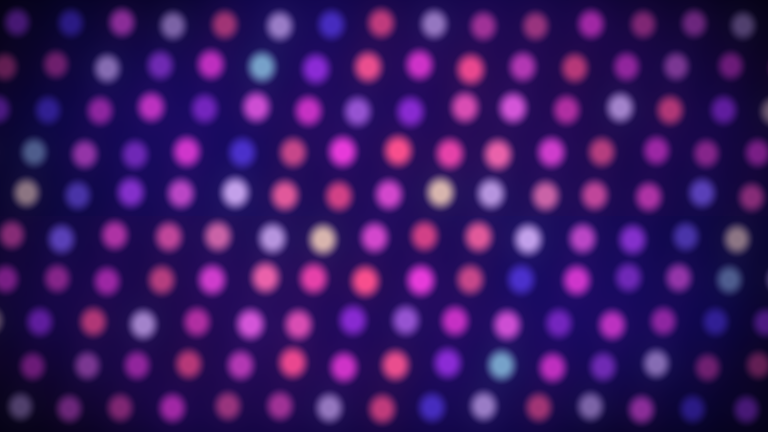
A WebGL 1 fragment shader for this pattern:

```glsl
precision highp float;
// Soft out-of-focus lights in a sheared lattice on deep navy, with half-turn symmetry.

uniform vec2 u_resolution;

// Lengths are in canvas heights, measured from the centre with y pointing down.
const vec2 PITCH = vec2(0.1201, 0.0986);
const float ROWS = 10.0;
const float ROW_SHEAR = -0.0257;
const float ROW_STAGGER = 0.0044;
const vec2 LATTICE_CENTRE = vec2(-0.0052, 0.0);
const vec2 JITTER = vec2(0.0055, 0.0060);
const float DOT_CORE = 0.010;
const float DOT_EDGE = 0.047;
const float DOT_ASPECT = 0.92;
const float GLOW_RADIUS = 0.052;
const float GLOW_STRENGTH = 0.10;
const vec2 WARM_CENTRE = vec2(0.25, -0.28);

const vec3 NAVY_BRIGHT = vec3(0.065, 0.035, 0.40);
const vec3 NAVY_DARK = vec3(0.025, 0.010, 0.18);
const vec3 PLUM = vec3(0.14, 0.02, 0.27);
const vec3 MAGENTA = vec3(0.92, 0.22, 0.86);
const vec3 ROSE = vec3(0.98, 0.30, 0.55);
const vec3 VIOLET = vec3(0.60, 0.18, 0.90);
const vec3 INDIGO = vec3(0.30, 0.18, 0.92);
const vec3 LAVENDER = vec3(0.80, 0.66, 0.95);
const vec3 TEAL = vec3(0.42, 0.74, 0.82);
const vec3 CREAM = vec3(0.92, 0.78, 0.70);

float hash(vec2 p, float seed) {
  return fract(sin(dot(p, vec2(127.1, 311.7)) + seed * 74.7) * 4375.85);
}

float valueNoise(vec2 p) {
  vec2 cell = floor(p);
  vec2 f = fract(p);
  f = f * f * (3.0 - 2.0 * f);
  float top = mix(hash(cell, 0.0), hash(cell + vec2(1.0, 0.0), 0.0), f.x);
  float bottom = mix(hash(cell + vec2(0.0, 1.0), 0.0), hash(cell + 1.0, 0.0), f.x);
  return mix(top, bottom, f.y);
}

// 1 in the warm region of the upper half, fading to 0.
float warmth(vec2 p) {
  vec2 d = (p - WARM_CENTRE) * vec2(1.5, 2.6);
  return exp(-dot(d, d));
}

float vignette(vec2 p) {
  return smoothstep(0.35, 1.05, length(p * vec2(1.0, 1.35)));
}

// Position of a light in the upper half; id.y is a half-integer row.
vec2 lightCentre(vec2 id) {
  float parity = mod(id.y + 0.5 * ROWS - 0.5, 2.0);
  vec2 jitter = vec2(hash(id, 1.0), hash(id, 2.0)) * 2.0 - 1.0;
  vec2 p = id * PITCH + jitter * JITTER;
  p.x += id.y * ROW_SHEAR + ROW_STAGGER * (1.0 - 2.0 * parity);
  return p;
}

vec3 coolColor(float pick) {
  vec3 c = mix(VIOLET, INDIGO, step(0.34, pick));
  c = mix(c, LAVENDER, step(0.54, pick));
  c = mix(c, TEAL, step(0.77, pick));
  return mix(c, CREAM, step(0.89, pick));
}

vec3 lightColor(vec2 id, vec2 centre) {
  float warm = warmth(centre);
  float isWarm = step(hash(id, 3.0), mix(0.38, 0.88, warm));
  float rosy = smoothstep(0.35, 0.9, hash(id, 4.0) + 0.15 * warm);
  vec3 c = mix(coolColor(hash(id, 5.0)), mix(MAGENTA, ROSE, rosy), isWarm);
  float pale = hash(id, 6.0);
  return mix(c, LAVENDER, 0.45 * pale * pale * pale);
}

vec3 background(vec2 p) {
  vec2 upper = p.y > 0.0 ? -p : p;
  float shade = vignette(p) * 0.85 + 0.45 * (valueNoise(p * 4.0 + 7.0) - 0.35);
  vec3 c = mix(NAVY_BRIGHT, NAVY_DARK, clamp(shade, 0.0, 1.0));
  c = mix(c, PLUM, 0.5 * warmth(upper));
  return c * (1.0 - 0.65 * smoothstep(0.75, 1.2, length(p * vec2(1.0, 1.4))));
}

void main() {
  vec2 p = (gl_FragCoord.xy - 0.5 * u_resolution) / u_resolution.y;
  p.y = -p.y;
  vec3 color = background(p);

  // Blend the lights of the nearest cells.
  vec2 q = p - LATTICE_CENTRE;
  for (int j = -1; j <= 1; j++) {
    float row = floor(q.y / PITCH.y) + 0.5 + float(j);
    float column = floor((q.x - row * ROW_SHEAR) / PITCH.x + 0.5);
    for (int i = -1; i <= 1; i++) {
      vec2 id = vec2(column + float(i), row);
      // Lower lights are half-turn copies of upper ones.
      float turn = row > 0.0 ? -1.0 : 1.0;
      vec2 upperId = id * turn;
      vec2 centre = lightCentre(upperId);
      float inside = step(abs(row), 0.5 * ROWS);
      float power = mix(1.0, 0.48, vignette(centre)) * mix(0.76, 1.0, hash(upperId, 7.0));
      float size = mix(0.84, 1.06, power);
      float d = length((q - centre * turn) * vec2(1.0, DOT_ASPECT)) / size;
      float disc = 1.0 - smoothstep(DOT_CORE, DOT_EDGE, d);
      float glow = GLOW_STRENGTH * exp(-d * d / (GLOW_RADIUS * GLOW_RADIUS));
      float cover = inside * power * max(disc, glow);
      color = mix(color, lightColor(upperId, centre), cover);
    }
  }
  gl_FragColor = vec4(color, 1.0);
}
```
